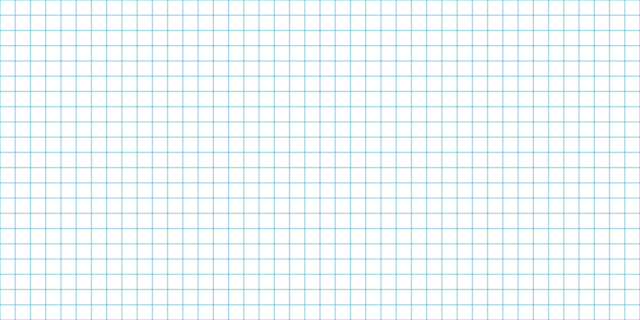
A Shadertoy shader for this pattern:

```glsl
// Graph paper: a square grid of fine cyan lines on white.
// Each line is a box profile blurred by a tent filter about a pixel wide,
// and each takes a slightly different tint between blue and teal.

const float ROWS = 21.0;            // cells down; square cells give 42 across at 2:1
const float LINE_WIDTH = 0.037;     // in cells
const float FILTER_RADIUS = 1.2;    // tent half width, in pixels
const vec3 PAPER = vec3(1.0);
const vec3 BLUE_INK = vec3(0.20, 0.62, 0.78);
const vec3 TEAL_INK = vec3(0.20, 0.69, 0.74);
const vec2 TEAL_BIAS = vec2(0.15, 0.55);  // mean teal share: vertical, horizontal lines
const float TINT_SPREAD = 0.6;

// Sine-free hash to [0, 1)
float hash(vec2 p) {
    vec3 q = fract(p.xyx * 0.1031);
    q += dot(q, q.yzx + 33.33);
    return fract((q.x + q.y) * q.z);
}

// Running integral of a unit tent on [-1, 1]
vec2 tentIntegral(vec2 t) {
    t = clamp(t, -1.0, 1.0);
    return 0.5 + t - 0.5 * t * abs(t);
}

// Filtered coverage of the nearest vertical (x) and horizontal (y) line
vec2 lineCoverage(vec2 offset, float radius) {
    float halfWidth = 0.5 * LINE_WIDTH;
    return tentIntegral((offset + halfWidth) / radius)
         - tentIntegral((offset - halfWidth) / radius);
}

vec3 inkColour(float index, float axis, float bias) {
    float variation = TINT_SPREAD * (hash(vec2(index + 1.0, axis + 7.0)) - 0.5);
    return mix(BLUE_INK, TEAL_INK, clamp(bias + variation, 0.0, 1.0));
}

void mainImage(out vec4 fragColor, in vec2 fragCoord) {
    float cellsPerPixel = ROWS / iResolution.y;
    vec2 p = fragCoord * cellsPerPixel;

    // Nearest grid line on each axis
    vec2 lineIndex = floor(p + 0.5);
    vec2 coverage = lineCoverage(p - lineIndex, FILTER_RADIUS * cellsPerPixel);

    // Overlay both line sets so crossings darken
    vec3 colour = PAPER;
    colour = mix(colour, inkColour(lineIndex.x, 0.0, TEAL_BIAS.x), coverage.x);
    colour = mix(colour, inkColour(lineIndex.y, 1.0, TEAL_BIAS.y), coverage.y);
    fragColor = vec4(colour, 1.0);
}
```
